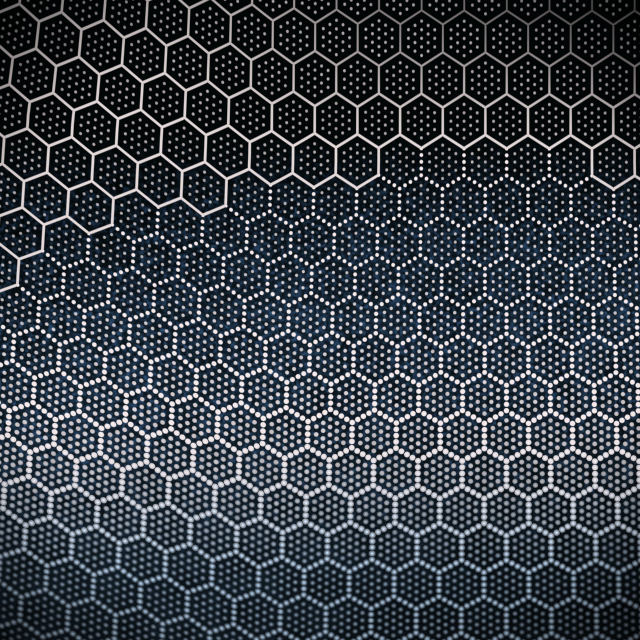
A WebGL 2 fragment shader for this background:

```glsl
#version 300 es
precision highp float;

uniform vec2 u_resolution;
out vec4 outColor;

const float CELL_WIDTH = 0.0666;
const float ROW_STEP = 0.8660254;
const float BEADS_PER_EDGE = 4.0;
const float DOT_SPACING = 0.178;
const vec2 ANCHOR = vec2(0.9583, 0.746);
const vec2 ROW_RATE = vec2(15.8, 1.3);

const vec3 NIGHT = vec3(0.008, 0.022, 0.024);
const vec3 SLATE = vec3(0.055, 0.095, 0.125);
const vec3 SPARK = vec3(0.16, 0.27, 0.42);
const vec3 PEARL = vec3(1.0, 0.95, 0.95);
const vec3 STEEL = vec3(0.50, 0.58, 0.66);

float hash(vec2 p) {
    vec3 q = fract(p.xyx * 0.1031);
    q += dot(q, q.yzx + 33.33);
    return fract((q.x + q.y) * q.z);
}

float noise(vec2 p) {
    vec2 i = floor(p), f = fract(p);
    f = f * f * (3.0 - 2.0 * f);
    return mix(mix(hash(i), hash(i + vec2(1, 0)), f.x),
               mix(hash(i + vec2(0, 1)), hash(i + vec2(1, 1)), f.x), f.y);
}

// Smooth ramp that grows toward the left side
float leftRamp(float x) {
    float t = 0.42 - x;
    return 0.5 * (t + sqrt(t * t + 0.006));
}

float rowLift(float x) {
    return 0.195 * leftRamp(x);
}

// Offset from the nearest point of a unit triangular lattice
vec2 latticeOffset(vec2 p) {
    vec2 period = vec2(1.0, 2.0 * ROW_STEP);
    vec2 a = p - period * round(p / period);
    vec2 shifted = p - 0.5 * period;
    vec2 b = shifted - period * round(shifted / period);
    return dot(a, a) < dot(b, b) ? a : b;
}

// Canvas point to lattice coordinates; depth runs downward
vec2 toLattice(vec2 p, float depth) {
    float ramp = leftRamp(p.x);
    float u = 0.8 + (p.x - 0.8) / (1.0 + 0.08 * max(depth, 0.0));
    u += 0.04 * ramp + 0.3 * min(depth, 0.0) * ramp;
    float row = depth * (ROW_RATE.x + ROW_RATE.y * depth);
    return vec2((u - ANCHOR.x) / CELL_WIDTH, row * ROW_STEP);
}

// One where the cell at this lattice offset has a solid outline
float solidCell(vec2 p, float depth, vec2 offset) {
    float rate = ROW_RATE.x + 2.0 * ROW_RATE.y * depth;
    float x = p.x - offset.x * CELL_WIDTH;
    float y = ANCHOR.y - depth + offset.y / (ROW_STEP * rate) + rowLift(x);
    float border = 0.72 - 0.17 * exp(-6.0 * x);
    border += 0.07 * smoothstep(0.56, 0.66, x) * (1.0 - smoothstep(0.9, 0.95, x));
    return step(border, y);
}

float disc(float d, float radius, float blur) {
    return 1.0 - smoothstep(radius - blur, radius + blur, d);
}

// Beads turn from flat pearls into shaded steel balls
vec3 beadColor(float d, float radius, float steel) {
    float shine = 1.0 - smoothstep(0.0, radius, d);
    vec3 ball = STEEL * (0.5 + 0.85 * shine);
    return mix(PEARL, ball, steel);
}

void main() {
    float side = min(u_resolution.x, u_resolution.y);
    vec2 p = gl_FragCoord.xy / side;
    float blur = 0.8 / side / CELL_WIDTH;

    // Cell and nearest edge
    float depth = ANCHOR.y - p.y + rowLift(p.x);
    vec2 grid = toLattice(p, depth);
    vec2 local = latticeOffset(grid);
    float sector = radians(60.0) * round(atan(local.y, local.x) / radians(60.0));
    vec2 normal = vec2(cos(sector), sin(sector));
    float edge = 0.5 - dot(local, normal);
    float along = dot(local, vec2(-normal.y, normal.x));
    float solid = solidCell(p, depth, local);
    float outline = max(solid, solidCell(p, depth, local - normal));

    // Glittering ground
    float low = 1.0 - smoothstep(0.1, 0.65, p.y);
    float lit = 1.0 - smoothstep(0.48, 0.8, p.y + 0.3 * leftRamp(p.x));
    lit *= 1.0 - 0.45 * low * smoothstep(0.3, 0.9, p.x);
    float glitter = noise(p * 260.0) * noise(p * 190.0 + 17.0);
    vec3 color = mix(NIGHT, SLATE, lit * (0.6 + 0.6 * noise(p * 24.0)));
    float band = smoothstep(0.05, 0.4, p.y) * (1.0 - smoothstep(0.65, 0.82, p.y));
    color += SPARK * glitter * (0.2 * lit + 0.75 * band);

    // Dots inside each cell
    float steel = 1.0 - smoothstep(0.08, 0.36, p.y);
    float dotRadius = mix(0.034, 0.063, low);
    vec2 dotGrid = local.yx / DOT_SPACING;
    vec2 dotOffset = latticeOffset(dotGrid);
    float dotDistance = length(dotOffset) * DOT_SPACING;
    float inside = step(length(dotGrid - dotOffset), 2.1);
    float dotLight = mix(0.72, 0.88, lit) * (0.85 + 0.15 * noise(grid * 4.0));
    float dots = disc(dotDistance, dotRadius, blur) * inside * dotLight;
    color = mix(color, beadColor(dotDistance, dotRadius, steel), dots);

    // Beaded edges, with a bead on every corner
    float pitch = 1.0 / (sqrt(3.0) * BEADS_PER_EDGE);
    float beadRadius = mix(0.043, 0.076, low);
    float beadDistance = length(vec2(edge, along - pitch * round(along / pitch)));
    float beads = disc(beadDistance, beadRadius, blur) * (1.0 - outline);
    vec3 bead = beadColor(beadDistance, beadRadius, steel) * (1.0 + 0.2 * steel);
    color = mix(color, bead, beads * 0.96);

    // Solid edges, fading toward the upper right
    float fade = smoothstep(0.75, 1.0, p.y) * smoothstep(0.1, 0.7, p.x);
    float wire = disc(edge, mix(0.032, 0.022, fade), blur) * outline;
    color = mix(color, PEARL * mix(0.9, 0.5, fade), wire);

    // Corner and floor shading
    vec2 away = (p - vec2(0.5, 0.48)) * vec2(1.0, 1.05);
    color *= 1.0 - 0.55 * smoothstep(0.48, 0.78, length(away));
    color *= mix(0.8, 1.0, smoothstep(0.0, 0.2, p.y));
    outColor = vec4(color, 1.0);
}
```
